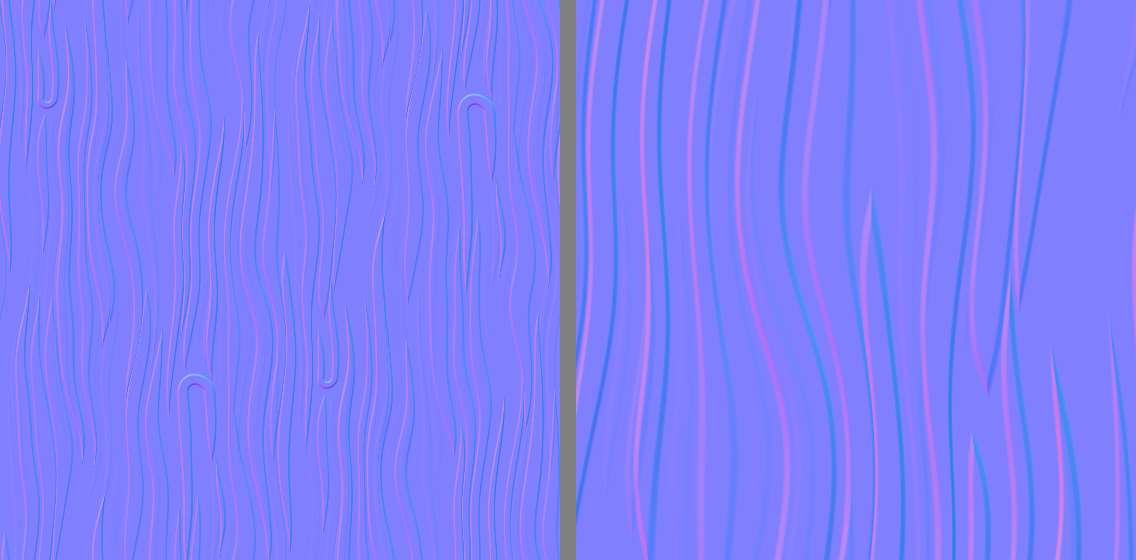
Left: the whole. Right: its middle third, enlarged.
Give the GLSL for this texture map, as a WebGL 1 fragment shader.

```glsl
precision highp float;

uniform vec2 u_resolution;

const float TAU = 6.2831853;
const float EDGE = 0.0020;      // half width of a groove wall
const float STEP = 0.0007;      // sampling step for the gradient
const int BOLD_COUNT = 19;
const int FAINT_COUNT = 19;

float hash(float n, float seed) {
    return fract(sin(n * 12.9898 + seed * 78.233) * 43758.5453);
}

// Wraps an offset to the nearest tile copy
vec2 wrap(vec2 q) {
    return fract(q + 0.5) - 0.5;
}

float wave(vec2 p, vec2 freq, float phase) {
    return sin(TAU * (dot(p, freq) + phase));
}

// Sideways drift of the grain; frequency sums are even,
// so it repeats after a shift of half a tile on both axes
float drift(vec2 p) {
    float bend = 0.08 * wave(p, vec2(2.0, 2.0), 0.15);
    return 0.0055 * wave(p, vec2(1.0, 3.0), 0.1 + bend)
         + 0.0080 * wave(p, vec2(3.0, -1.0), 0.45)
         + 0.0050 * wave(p, vec2(4.0, -2.0), 0.7 + bend)
         + 0.0026 * wave(p, vec2(5.0, 3.0), 0.3)
         + 0.0016 * wave(p, vec2(6.0, -4.0), 0.6);
}

float groove(float inside) {
    return smoothstep(-EDGE, EDGE, inside);
}

// Narrows to nothing at t = 1 and stays negative beyond
float taper(float t) {
    float s = t * t;
    return 1.0 - s * s;
}

// Long groove with pointed ends; crowding makes it give way
float strand(vec2 q, float halfWidth, float halfLength, float lean, float crowding) {
    float w = halfWidth * taper(q.y / halfLength) - crowding;
    return groove(w - abs(q.x - lean * q.y));
}

// Groove folded over a round top, with two legs of unequal length
float hook(vec2 q, float radius, float halfWidth, float longLeg, float shortLeg) {
    float across = q.y > 0.0 ? length(q) : abs(q.x);
    float leg = q.x < 0.0 ? longLeg : shortLeg;
    float w = halfWidth * taper(max(-q.y, 0.0) / leg);
    return groove(w - abs(across - radius));
}

// Strand number i and its copy shifted by half a tile
float strandPair(vec2 p, float i, float count, float seed, vec2 widths, vec2 depths, float crowding) {
    float x = (i + 0.6 * hash(i, seed)) / count;
    vec2 q = p - vec2(x, hash(i, seed + 1.0));
    float w = mix(widths.x, widths.y, hash(i, seed + 2.0));
    float len = mix(0.24, 0.49, hash(i, seed + 3.0));
    float lean = 0.04 * (hash(i, seed + 4.0) - 0.5);
    float depth = mix(depths.x, depths.y, hash(i, seed + 5.0));
    return depth * max(strand(wrap(q), w, len, lean, crowding),
                       strand(wrap(q + 0.5), w, len, lean, crowding));
}

// Room kept free of strands around a hook
float clearing(vec2 q, vec2 size) {
    vec2 s = q / size;
    return 0.03 * exp(-dot(s, s));
}

float grainDepth(vec2 p) {
    p.x += drift(p);
    float crowding = 0.0;
    float bold = 0.0;
    float faint = 0.0;

    // Hooks: one broad arch and one narrow upturned fold per half tile
    for (int k = 0; k < 2; k++) {
        vec2 shift = vec2(0.5 * float(k));
        vec2 arch = wrap(p - vec2(0.86, 0.80) - shift);
        vec2 fold = -wrap(p - vec2(0.08, 0.825) - shift);
        bold = max(bold, hook(arch, 0.023, 0.0085, 0.32, 0.12));
        bold = max(bold, 0.9 * hook(fold, 0.0125, 0.005, 0.17, 0.08));
        crowding += clearing(arch + vec2(0.0, 0.05), vec2(0.034, 0.09));
        crowding += clearing(fold + vec2(0.0, 0.04), vec2(0.022, 0.07));
    }

    // Main strands merge where they meet
    for (int i = 0; i < BOLD_COUNT; i++) {
        bold = max(bold, strandPair(p, float(i), float(BOLD_COUNT), 3.0,
                                    vec2(0.006, 0.0135), vec2(0.7, 1.0), crowding));
    }
    // Shallow fibres lie over them
    for (int i = 0; i < FAINT_COUNT; i++) {
        faint = max(faint, strandPair(p, float(i), float(FAINT_COUNT), 17.0,
                                      vec2(0.003, 0.010), vec2(0.06, 0.32), crowding));
    }
    return bold + faint;
}

void main() {
    vec2 p = gl_FragCoord.xy / u_resolution;

    // Slope of the surface, with the green axis pointing down
    float here = grainDepth(p);
    float right = grainDepth(p + vec2(STEP, 0.0));
    float above = grainDepth(p + vec2(0.0, STEP));
    vec2 slope = vec2(right - here, here - above) * EDGE / STEP;

    vec3 normal = normalize(vec3(0.8 * slope, 1.0));
    gl_FragColor = vec4(0.5 + 0.5 * normal, 1.0);
}
```
